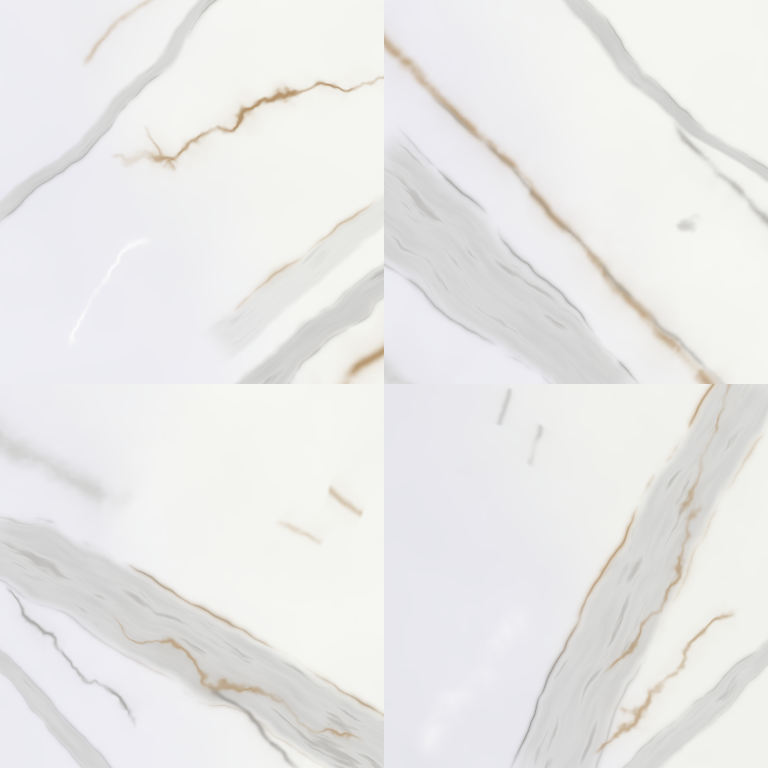
Write a WebGL 2 fragment shader that draws this texture.

```glsl
#version 300 es
precision highp float;
// Polished white marble laid as two by two square tiles with butted seams.
// Each tile has its own veins: broad streaked grey bands with rusty rims,
// and thin broken threads, all bent by layered value noise.
uniform vec2 u_resolution;
out vec4 outColor;

const vec3 GREY = vec3(0.82, 0.82, 0.815);
const vec3 SLATE = vec3(0.60, 0.59, 0.57);
const vec3 GOLD = vec3(0.71, 0.59, 0.44);
const vec3 WHITE = vec3(0.985);
vec3 stone; // colour built up layer by layer

float hash(vec2 p) {
  p = fract(p * vec2(0.1031, 0.1137));
  p += dot(p, p.yx + 33.33);
  return fract((p.x + p.y) * p.x * 7.31);
}

float noise(vec2 p) {
  vec2 i = floor(p), f = fract(p);
  f = f * f * (3.0 - 2.0 * f);
  return mix(mix(hash(i), hash(i + vec2(1, 0)), f.x),
             mix(hash(i + vec2(0, 1)), hash(i + 1.0), f.x), f.y);
}

float fbm(vec2 p) {
  float sum = 0.0, amp = 0.5;
  for (int i = 0; i < 4; i++) {
    sum += amp * noise(p);
    p = mat2(1.6, 1.2, -1.2, 1.6) * p + 7.3;
    amp *= 0.5;
  }
  return sum;
}

// x: position from a to b, y: signed distance from the bowed line
vec2 veinSpace(vec2 p, vec2 a, vec2 b, float bow) {
  vec2 d = b - a, r = p - a;
  float t = dot(r, d) / dot(d, d);
  return vec2(t, (d.x * r.y - d.y * r.x) / length(d) - bow * 4.0 * t * (1.0 - t));
}

float endFade(float t) {
  return smoothstep(-0.04, 0.08, t) * smoothstep(1.04, 0.92, t);
}

// Grey band; halfWidth at both ends, rim strength on left and right sides
void band(vec2 p, vec2 a, vec2 b, float bow, vec2 halfWidth, float density, vec2 rim, vec3 rimColor) {
  vec2 v = veinSpace(p, a, b, bow);
  float w = mix(halfWidth.x, halfWidth.y, clamp(v.x, 0.0, 1.0));
  float fade = endFade(v.x), along = v.x * length(b - a);
  float streak = fbm(vec2(along * 7.0, v.y * 55.0) + a * 40.0);
  float soft = 0.006 + 0.2 * w;
  float fill = smoothstep(w + 0.004, w - soft, abs(v.y)) * fade;
  stone = mix(stone, GREY + 0.10 * (streak - 0.45), fill * density);
  stone = mix(stone, SLATE, fill * density * 0.5 * smoothstep(0.58, 0.8, streak));
  float patchy = smoothstep(0.2, 0.65, fbm(vec2(along * 9.0, v.y * 12.0) + b * 30.0));
  vec2 lines = exp(-abs(vec2(v.y - w, v.y + w)) / 0.0045) * rim;
  stone = mix(stone, rimColor, min(lines.x + lines.y, 1.0) * patchy * fade);
}

// Thin broken line with a faint halo
void thread(vec2 p, vec2 a, vec2 b, float bow, float width, vec3 color, float strength) {
  vec2 v = veinSpace(p, a, b, bow);
  float patchy = 0.3 + 0.7 * smoothstep(0.25, 0.6, fbm(p * 14.0 + a * 20.0));
  float d = abs(v.y) / width;
  float line = exp(-d * d) + 0.22 * exp(-d * 0.3);
  stone = mix(stone, color, min(line * patchy * strength, 1.0) * endFade(v.x));
}

void topLeft(vec2 p, vec2 jag) {
  band(p, vec2(-0.06, 0.41), vec2(0.60, 1.06), -0.035, vec2(0.022, 0.018), 0.8, vec2(0.15, 0.6), SLATE);
  thread(p + jag, vec2(0.43, 0.59), vec2(0.83, 0.78), 0.01, 0.006, GOLD, 0.9);
  thread(p + jag, vec2(0.80, 0.77), vec2(1.05, 0.82), -0.01, 0.005, GOLD, 0.9);
  thread(p + jag, vec2(0.30, 0.58), vec2(0.47, 0.60), 0.02, 0.007, GOLD, 0.6);
  thread(p + jag, vec2(0.37, 0.68), vec2(0.46, 0.57), 0.0, 0.006, GOLD, 0.4);
  band(p, vec2(0.56, 0.10), vec2(1.06, 0.51), 0.0, vec2(0.05, 0.035), 0.4, vec2(0.6, 0.0), GOLD);
  band(p, vec2(0.57, -0.09), vec2(1.06, 0.33), 0.0, vec2(0.055, 0.028), 0.95, vec2(0.3, 0.8), SLATE);
  thread(p, vec2(0.84, -0.06), vec2(1.06, 0.17), 0.0, 0.014, GOLD, 0.8);
  thread(p, vec2(0.22, 0.83), vec2(0.45, 1.03), 0.02, 0.008, GOLD, 0.35);
  thread(p + jag, vec2(0.17, 0.10), vec2(0.40, 0.39), 0.03, 0.008, WHITE, 0.8);
}

void topRight(vec2 p, vec2 jag) {
  band(p, vec2(0.44, 1.06), vec2(1.06, 0.51), -0.035, vec2(0.030, 0.014), 0.9, vec2(0.6, 0.2), SLATE);
  thread(p, vec2(0.76, 0.70), vec2(1.04, 0.37), -0.01, 0.009, SLATE, 0.5);
  band(p, vec2(-0.06, 0.55), vec2(0.63, -0.06), 0.0, vec2(0.155, 0.07), 0.8, vec2(0.8, 0.6), SLATE);
  thread(p, vec2(-0.05, 0.95), vec2(0.90, -0.06), 0.01, 0.013, GOLD, 0.65);
  thread(p, vec2(0.12, 0.76), vec2(0.95, -0.08), 0.005, 0.006, SLATE, 0.4);
  thread(p, vec2(-0.05, 0.09), vec2(0.12, -0.06), 0.0, 0.03, GREY, 0.8);
  stone = mix(stone, SLATE, 0.4 * smoothstep(0.045, 0.0, length((p + jag - vec2(0.80, 0.42)) * vec2(1.0, 1.5))));
}

void bottomLeft(vec2 p, vec2 jag) {
  band(p, vec2(-0.06, 0.61), vec2(1.06, -0.03), 0.03, vec2(0.095, 0.105), 0.85, vec2(0.9, 0.35), mix(SLATE, GOLD, smoothstep(0.2, 0.5, p.x) * 0.7));
  thread(p + jag, vec2(0.30, 0.40), vec2(0.95, 0.06), -0.02, 0.005, GOLD, 0.6);
  thread(p, vec2(0.55, 0.22), vec2(0.80, -0.04), 0.0, 0.006, SLATE, 0.6);
  thread(p, vec2(-0.06, 0.93), vec2(0.34, 0.68), -0.02, 0.03, GREY, 0.8);
  band(p, vec2(-0.06, 0.35), vec2(0.31, -0.06), 0.0, vec2(0.022, 0.032), 0.8, vec2(0.4, 0.3), SLATE);
  thread(p + jag, vec2(0.03, 0.45), vec2(0.37, 0.12), 0.0, 0.006, SLATE, 0.6);
  for (float i = 0.0; i < 2.0; i++)
    thread(p, vec2(0.84, 0.73) - i * vec2(0.12, 0.08), vec2(0.95, 0.67) - i * vec2(0.11, 0.08), 0.0, 0.008, GOLD, 0.4);
}

void bottomRight(vec2 p, vec2 jag) {
  band(p, vec2(0.42, -0.06), vec2(1.0, 1.06), 0.035, vec2(0.105, 0.08), 0.8, vec2(0.95, 0.4), mix(SLATE, GOLD, smoothstep(0.2, 0.5, p.y)));
  thread(p + jag, vec2(0.58, 0.24), vec2(0.82, 0.70), -0.02, 0.006, GOLD, 0.6);
  thread(p + jag, vec2(0.78, 0.66), vec2(0.93, 1.03), 0.02, 0.006, GOLD, 0.5);
  thread(p + jag, vec2(0.56, 0.04), vec2(0.90, 0.42), 0.0, 0.006, GOLD, 0.6);
  band(p, vec2(0.60, -0.07), vec2(1.06, 0.38), 0.0, vec2(0.04, 0.022), 0.75, vec2(0.5, 0.3), SLATE);
  thread(p, vec2(0.10, 0.05), vec2(0.36, 0.41), 0.0, 0.025, WHITE, 0.45);
  for (float i = 0.0; i < 2.0; i++)
    thread(p, vec2(0.29, 0.88) + i * vec2(0.09, -0.10), vec2(0.325, 0.98) + i * vec2(0.09, -0.10), 0.0, 0.008, SLATE, 0.3);
}

void main() {
  vec2 uv = gl_FragCoord.xy / u_resolution;
  vec2 tile = floor(uv * 2.0), p = fract(uv * 2.0), seed = p + tile * 13.7;
  // Cool left side easing into warm white, darker in the lower right tile
  float warm = smoothstep(0.1, 0.8, p.x + 0.35 * (p.y - 0.5) + 0.4 * (fbm(seed * 2.5) - 0.5));
  stone = mix(vec3(0.925, 0.925, 0.95), vec3(0.96, 0.962, 0.947), warm);
  stone -= 0.022 * tile.x * (1.0 - tile.y) * (1.0 - 0.5 * p.x);
  stone += 0.022 * (fbm(seed * 5.0) - 0.47);
  // Shared wander of the veins, plus a sharper kink for thin threads
  vec2 wander = vec2(fbm(seed * 6.0), fbm(seed * 6.0 + 50.0)) - 0.47;
  vec2 jag = 0.09 * (vec2(fbm(seed * 11.0 + 20.0), fbm(seed * 11.0 + 80.0)) - 0.47);
  vec2 q = p + 0.055 * wander;
  if (tile.y > 0.5) {
    if (tile.x < 0.5) topLeft(q, jag); else topRight(q, jag);
  } else {
    if (tile.x < 0.5) bottomLeft(q, jag); else bottomRight(q, jag);
  }
  outColor = vec4(stone, 1.0);
}
```
